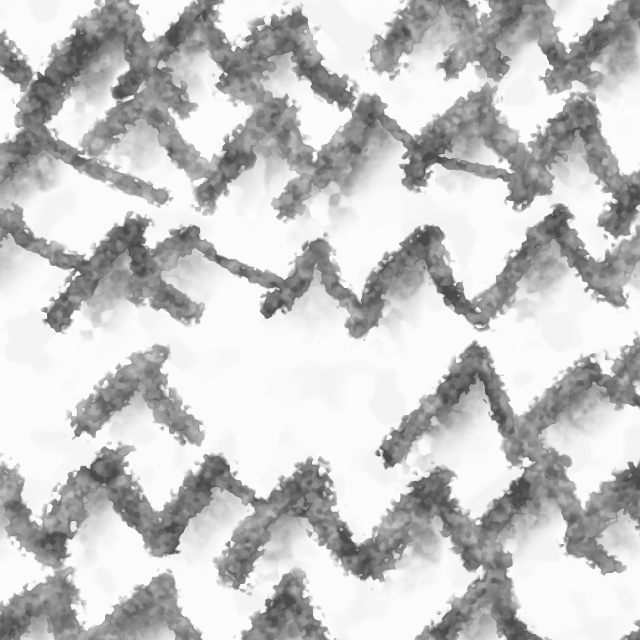
Give the GLSL for this pattern, as a three.js fragment shader.

```glsl
varying vec2 vUv;

vec2 hash2(vec2 p) {
  return fract(sin(vec2(dot(p, vec2(127.1, 311.7)), dot(p, vec2(269.5, 183.3)))) * 43758.5);
}

// Smooth cellular noise: random cell values blended by distance
float grain(vec2 p) {
  vec2 cell = floor(p);
  float sum = 0.0, total = 0.0;
  for (int j = -1; j <= 1; j++) {
    for (int i = -1; i <= 1; i++) {
      vec2 id = cell + vec2(float(i), float(j));
      vec2 d = id + hash2(id) - p;
      float weight = exp(-7.0 * dot(d, d));
      sum += weight * hash2(id + 41.3).x;
      total += weight;
    }
  }
  return sum / total;
}

// Bent stroke from a to b: signed side, distance, position along it
vec3 arm(vec2 p, vec2 a, vec2 b, float bend) {
  float len = length(b - a);
  vec2 dir = (b - a) / len;
  float along = dot(p - a, dir);
  float t = clamp(along / len, 0.0, 1.0);
  float side = dot(p - a, vec2(-dir.y, dir.x)) + bend * 4.0 * t * (1.0 - t);
  return vec3(side, length(vec2(side, along - t * len)), along / len);
}

float coverage(float dist, float width, float rough) {
  return 1.0 - smoothstep(0.72, 1.18, dist / width + rough);
}

void main() {
  float fine = grain(vUv * 125.0);
  float medium = grain(vUv * 62.0 + 9.0);
  float cloud = grain(vUv * 24.0 + 5.0);

  // Hand wobble
  vec2 p = vUv + 0.006 * sin(vUv.yx * vec2(23.0, 19.0) + 2.0 * sin(vUv * 11.0));
  p += 0.006 * (vec2(medium, cloud) - 0.5);

  vec2 pitch = vec2(0.168, 0.178);
  vec2 home = floor(p / pitch);
  float stroke = 0.0, wash = 0.0;
  float rough = (fine - 0.5) * 0.75 + (medium - 0.5) * 0.35;

  // Scattered chevrons, each with two arms and a smudge beneath
  for (int j = -1; j <= 2; j++) {
    for (int i = -2; i <= 2; i++) {
      vec2 id = home + vec2(float(i), float(j));
      vec2 h = hash2(id + 3.7);
      vec2 k = hash2(id + 17.1);
      vec2 m = hash2(id + 29.9);
      vec2 apex = (id + 0.5 + 0.5 * (h - 0.5)) * pitch;
      apex.x += 0.5 * pitch.x * mod(id.y, 2.0);
      float size = mix(0.75, 1.25, k.x);
      float sweep = step(0.8, m.x);
      float width = mix(0.019, 0.029, k.y);
      vec2 leftFoot = apex + size * vec2(-0.105, mix(-0.085, -0.14, m.y));
      vec2 rightFoot = apex + size * mix(vec2(0.08, -0.125), vec2(0.17, -0.09), sweep);
      vec3 left = arm(p, apex, leftFoot, 0.01 * k.y);
      vec3 right = arm(p, apex, rightFoot, 0.014);

      float present = step(0.1, h.y);
      float ink = coverage(left.y, width, rough);
      ink = max(ink, coverage(right.y, width * mix(0.85, 0.5, sweep), rough));
      stroke = max(stroke, ink * present * mix(0.88, 1.06, m.y));

      float inner = smoothstep(-0.005, 0.015, left.x) * smoothstep(-0.005, 0.015, -right.x);
      float fade = 1.0 - smoothstep(0.015, 0.095, left.x + 0.05 * (cloud - 0.5));
      fade *= 1.0 - smoothstep(0.45, 1.05, left.z + 0.5 * (medium - 0.5));
      wash = max(wash, inner * fade * present * mix(0.25, 0.62, k.x));
    }
  }

  // Charcoal tone with dark flecks, over a faint paper smudge
  float tone = 0.48 + 0.26 * (cloud - 0.5) + 0.2 * (medium - 0.5) + 0.22 * (fine - 0.5);
  float smudge = wash * (0.75 + 0.6 * (medium - 0.5) + 0.3 * (fine - 0.5));
  float dust = 0.03 * smoothstep(0.6, 0.9, cloud);
  float ink = max(stroke * tone, smudge) + 0.12 * stroke * wash + dust;
  gl_FragColor = vec4(vec3(clamp(0.985 - ink, 0.3, 0.99)), 1.0);
}
```
